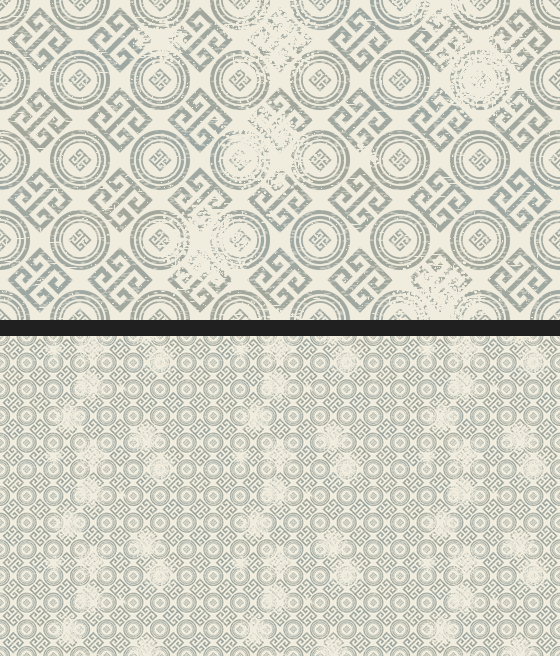
Top, the tile; bottom, the same tile 3 across and 3 down.
Reproduce this pattern procedurally as a WebGL 2 fragment shader.

```glsl
#version 300 es
precision highp float;
precision highp int;
// Worn print of ringed medallions alternating with fret diamonds on cream.
// Each cell holds one of both, drawn from box and ring distances; wrapped
// cellular spots then rub the ink away in specks, chips, scratches and patches.

uniform vec2 u_resolution;
out vec4 fragColor;

const vec2 REPEATS = vec2(7.0, 4.0);        // cells across and down
const vec3 CREAM = vec3(0.945, 0.93, 0.872);
const vec3 INK_WARM = vec3(0.640, 0.655, 0.610);
const vec3 INK_COOL = vec3(0.620, 0.660, 0.640);
const float BIG_FRET = 0.410;               // half diagonals, in cells
const float SMALL_FRET = 0.145;
const vec2 OUTER_RING = vec2(0.350, 0.025); // radius, half width
const vec2 MIDDLE_RING = vec2(0.281, 0.020);
const vec2 INNER_RING = vec2(0.226, 0.011);
const float FRET_UNITS = 9.0;               // line widths per fret side
const float BASE_WEAR = 0.13;               // share of specks away from patches
const float PATCH_SHARE = 0.42;
const float TAU = 6.28319;

// Integer hash of a lattice point and seed, giving three values in 0..1.
vec3 hash3(vec2 id, float seed) {
    uvec3 v = uvec3(uvec2(id), uint(seed)) * 1664525u + 1013904223u;
    v.x += v.y * v.z; v.y += v.z * v.x; v.z += v.x * v.y;
    v ^= v >> 16u;
    v.x += v.y * v.z; v.y += v.z * v.x; v.z += v.x * v.y;
    return vec3(v & 0xffffu) / 65535.0;
}

// Cellular spots that wrap at the canvas edge: 1 at a centre, 0 outside.
float spots(vec2 uv, vec2 period, float radius, float share, float seed) {
    vec2 p = uv * period;
    vec2 base = floor(p);
    float best = 0.0;
    for (int j = -1; j <= 1; j++) {
        for (int i = -1; i <= 1; i++) {
            vec2 id = base + vec2(i, j);
            vec3 h = hash3(mod(id, period), seed);
            float size = radius * smoothstep(0.0, 0.25, share - h.z);
            float d = length(p - id - h.xy);
            best = max(best, 1.0 - d / max(size, 0.001));
        }
    }
    return best;
}

// Distance to the box spanning lo..hi.
float box(vec2 p, vec2 lo, vec2 hi) {
    vec2 d = abs(p - 0.5 * (lo + hi)) - 0.5 * (hi - lo);
    return length(max(d, 0.0)) + min(max(d.x, d.y), 0.0);
}

// Diagonal bar with end caps that curl into four square hooks.
float fret(vec2 p, float halfDiagonal) {
    float unit = halfDiagonal * sqrt(2.0) / FRET_UNITS;
    vec2 q = abs(vec2(p.x - p.y, p.x + p.y)) * sqrt(0.5) / unit;
    float d = box(q, vec2(-0.5, -4.5), vec2(0.5, 4.5));       // spine
    d = min(d, box(q, vec2(-4.5, 3.5), vec2(4.5, 4.5)));      // cap
    d = min(d, box(q, vec2(3.5, 0.5), vec2(4.5, 4.5)));       // side
    d = min(d, box(q, vec2(1.5, 0.5), vec2(4.5, 1.5)));       // return
    d = min(d, box(q, vec2(1.5, 0.5), vec2(2.5, 2.5)));       // tip
    return d * unit;
}

float ring(float r, vec2 shape) {
    return abs(r - shape.x) - shape.y;
}

// Ink lost at a point, from 0 (whole) to 1 (bare).
float wear(vec2 uv) {
    vec2 wobble = 0.006 * sin(TAU * (uv.yx * vec2(9.0, 16.0) + uv * vec2(5.0, 3.0)));
    float worn = smoothstep(0.0, 0.8, spots(uv + wobble, vec2(7.0, 4.0), 0.75, PATCH_SHARE, 3.0));
    float specks = spots(uv, vec2(230.0, 150.0), 0.85, BASE_WEAR + 0.65 * worn, 11.0);
    float weave = spots(uv, vec2(120.0, 190.0), 0.75, 0.36 + 0.4 * worn, 17.0);
    float chips = spots(uv + wobble * 0.5, vec2(84.0, 48.0), 0.42, 0.10 + 0.45 * worn, 23.0);
    float across = spots(uv, vec2(22.0, 190.0), 0.65, 0.13 + 0.22 * worn, 31.0);
    float upright = spots(uv, vec2(300.0, 16.0), 0.60, 0.09 + 0.22 * worn, 37.0);
    float bare = max(max(specks, chips), max(across, upright));
    return max(smoothstep(0.0, 0.45, bare), 0.45 * smoothstep(0.0, 0.6, weave));
}

void main() {
    vec2 uv = gl_FragCoord.xy / u_resolution;
    vec2 p = uv * REPEATS;
    float pixel = REPEATS.y / u_resolution.y;

    // Medallions sit on cell corners, large frets in cell centres.
    vec2 corner = fract(p + 0.5) - 0.5;
    float r = length(corner);
    float d = min(fret(fract(p) - 0.5, BIG_FRET), fret(corner, SMALL_FRET));
    d = min(d, ring(r, OUTER_RING));
    d = min(d, min(ring(r, MIDDLE_RING), ring(r, INNER_RING)));
    float ink = smoothstep(0.7 * pixel, -0.7 * pixel, d);

    // Slow change of ink tone, then the rubbed surface.
    float tone = 0.5 + 0.25 * (sin(TAU * (2.0 * uv.x + uv.y)) + sin(TAU * (3.0 * uv.y - uv.x)));
    vec3 inkColor = mix(INK_WARM, INK_COOL, tone);
    fragColor = vec4(mix(CREAM, inkColor, ink * (1.0 - wear(uv))), 1.0);
}
```
